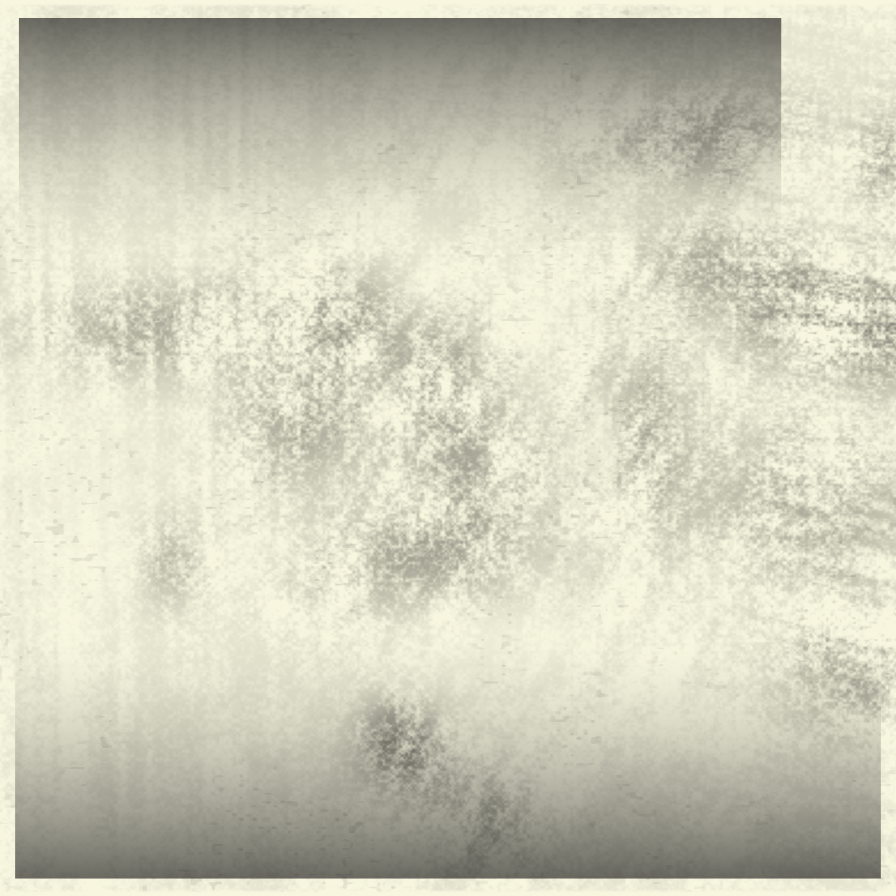
Reproduce this texture procedurally as a WebGL 2 fragment shader.

```glsl
#version 300 es
precision highp float;
// Aged cream paper with worn grey stains and two shaded panels fading inward.
uniform vec2 u_resolution;
out vec4 fragColor;

const vec3 PAPER = vec3(0.972, 0.966, 0.876);
const vec3 SHADOW_TINT = vec3(1.0, 1.0, 1.03);

// Stains: centre x, centre y, radius x, radius y
const int STAIN_COUNT = 12;
const vec4 STAINS[STAIN_COUNT] = vec4[](
    vec4(0.19, 0.63, 0.16, 0.05), vec4(0.37, 0.64, 0.06, 0.06),
    vec4(0.82, 0.70, 0.11, 0.05), vec4(0.48, 0.58, 0.06, 0.06),
    vec4(0.52, 0.48, 0.08, 0.10), vec4(0.33, 0.53, 0.08, 0.07),
    vec4(0.45, 0.37, 0.11, 0.07), vec4(0.71, 0.50, 0.06, 0.11),
    vec4(0.90, 0.44, 0.12, 0.10), vec4(0.195, 0.38, 0.04, 0.05),
    vec4(0.78, 0.84, 0.12, 0.05), vec4(0.95, 0.25, 0.08, 0.07));

float hash(vec2 p) {
    return fract(sin(dot(p, vec2(127.1, 311.7))) * 43758.545);
}

float noise(vec2 p) {
    vec2 cell = floor(p), f = fract(p);
    f = f * f * (3.0 - 2.0 * f);
    return mix(mix(hash(cell), hash(cell + vec2(1, 0)), f.x),
               mix(hash(cell + vec2(0, 1)), hash(cell + vec2(1, 1)), f.x), f.y);
}

float fbm(vec2 p) {
    float sum = 0.0, amplitude = 0.5;
    for (int i = 0; i < 5; i++) {
        sum += amplitude * noise(p);
        p = mat2(1.6, 1.2, -1.2, 1.6) * p + 7.3;
        amplitude *= 0.5;
    }
    return sum;
}

// Soft elliptical falloff, 1 at the centre
float blob(vec2 p, vec2 centre, vec2 radius) {
    vec2 d = (p - centre) / radius;
    return exp(-dot(d, d));
}

vec2 rotate(vec2 p, float angle) {
    float c = cos(angle), s = sin(angle);
    return vec2(c * p.x - s * p.y, s * p.x + c * p.y);
}

// Darkness of a panel between two sides, fading away from its outer edge
float panelShade(float x, float left, float right, float depth, float reach, vec2 px) {
    float sides = smoothstep(left - px.x, left + px.x, x)
                * smoothstep(right + px.x, right - px.x, x);
    float edge = smoothstep(-px.y, px.y, depth);
    return sides * edge * pow(clamp(1.0 - depth / reach, 0.0, 1.0), 1.6);
}

// Where the stains gather
float stainDensity(vec2 p) {
    float density = 0.0;
    for (int i = 0; i < STAIN_COUNT; i++)
        density += 0.14 * blob(p, STAINS[i].xy, STAINS[i].zw);
    density += 0.27 * blob(p, vec2(0.96, 0.645), vec2(0.12, 0.06));
    density += 0.24 * blob(p, vec2(0.45, 0.16), vec2(0.05, 0.045));
    density += 0.12 * blob(p, vec2(0.54, 0.09), vec2(0.07, 0.06));
    density += 0.14 * blob(p, vec2(0.99, 0.82), vec2(0.04, 0.06));
    return density;
}

// Brushed strokes: upright on the left, sweeping sideways on the right
float strokes(vec2 p) {
    float upright = noise(p * vec2(95.0, 7.0));
    float slanted = noise(rotate(p, 0.45) * vec2(75.0, 18.0));
    float sweep = noise(rotate(p, 0.2) * vec2(9.0, 95.0));
    float s = mix(upright, slanted, smoothstep(0.25, 0.45, p.x));
    return mix(s, sweep, smoothstep(0.78, 0.9, p.x));
}

void main() {
    vec2 uv = gl_FragCoord.xy / u_resolution;
    vec2 px = 0.5 / u_resolution;

    // Paper grain and worn patches
    vec2 warped = uv + 0.035 * (vec2(fbm(uv * 9.0), fbm(uv * 9.0 + 31.0)) - 0.5);
    float patches = fbm(uv * 16.0 + 3.0);
    float grain = 0.6 * noise(uv * 210.0) + 0.4 * noise(uv * 390.0 + 17.0);
    float wear = smoothstep(0.3, 0.72, 0.42 * patches + 0.38 * grain + 0.2 * strokes(uv));

    // Pale rubbed areas thin the stains
    float rubbed = 0.7 * blob(uv, vec2(0.67, 0.50), vec2(0.03, 0.05))
                 + 0.6 * blob(uv, vec2(0.55, 0.29), vec2(0.10, 0.05))
                 + 0.5 * blob(uv, vec2(0.10, 0.42), vec2(0.10, 0.13));
    float density = (0.045 + stainDensity(warped)) * (1.0 - min(rubbed, 0.9));
    float stain = density * wear * 1.65;

    // Sparse dark flecks
    float fleck = smoothstep(0.74, 0.88, noise(uv * vec2(130.0, 210.0) + 5.0))
                * smoothstep(0.45, 0.65, fbm(uv * 11.0 + 40.0));
    stain += 0.07 * fleck;

    // Shaded panels at the top and bottom
    float topShade = panelShade(uv.x, 0.021, 0.872, 0.980 - uv.y, 0.265, px);
    float bottomShade = panelShade(uv.x, 0.017, 0.983, uv.y - 0.0195, 0.27, px);
    float light = 1.0 - 0.57 * max(topShade, bottomShade);

    // Clean strips along the outer edges
    stain *= smoothstep(0.003, 0.008, min(uv.y, 1.0 - uv.y));

    vec3 colour = PAPER * light * (1.0 - min(stain, 0.5));
    colour *= mix(vec3(1.0), SHADOW_TINT, 1.0 - light);
    fragColor = vec4(colour, 1.0);
}
```
